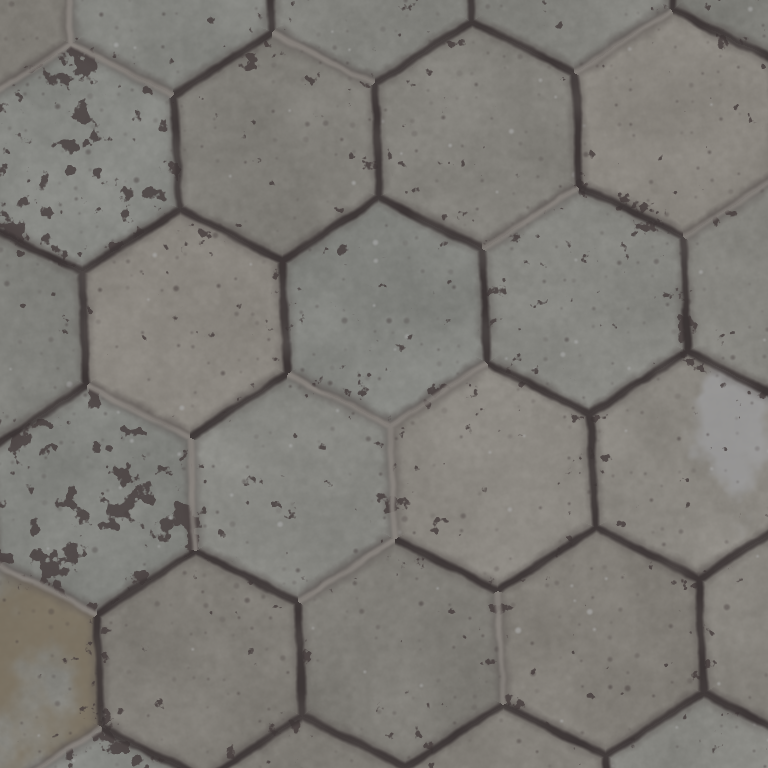
A WebGL 2 fragment shader for this texture:

```glsl
#version 300 es
precision highp float;
// Worn grey hexagonal paving, slightly tilted. A skewed lattice is mapped to
// regular hexagons; each tile gets its own tone, mottling, pits and specks,
// and each shared edge its own dark or pale joint with a soft worn rim.

#define STEP_ACROSS vec2(0.2610, 0.0150)
#define STEP_DOWN vec2(0.1405, -0.2150)
#define ORIGIN vec2(0.501, 0.594)
#define JOINT_WIDTH 0.011
#define RIM_WIDTH 0.065
#define EDGE_WOBBLE 0.022
#define TONE_RANGE 0.055
#define STAINED_TILE vec2(1.0, 1.0)
#define OCHRE_TILE vec2(-3.0, 2.0)
#define PITTED_COLUMN -3.0

uniform vec2 u_resolution;
out vec4 fragColor;

const vec3 WARM_CLAY = vec3(0.525, 0.508, 0.482);
const vec3 COOL_CLAY = vec3(0.500, 0.505, 0.488);
const vec3 OCHRE = vec3(0.46, 0.41, 0.33);
const vec3 DARK_JOINT = vec3(0.23, 0.205, 0.205);
const vec3 PALE_JOINT = vec3(0.53, 0.51, 0.49);
const vec3 RIM = vec3(0.355, 0.332, 0.322);
const vec3 PIT = vec3(0.27, 0.235, 0.235);
const vec3 LIME = vec3(0.61, 0.61, 0.615);

// Lattice steps towards three neighbours; the other three are opposite.
const vec2 NEIGHBOURS[3] = vec2[3](vec2(1, 0), vec2(0, 1), vec2(1, -1));

float hash(vec2 p) {
  return fract(sin(dot(p, vec2(127.1, 311.7))) * 43758.55);
}

float noise(vec2 p) {
  vec2 i = floor(p), f = fract(p);
  f = f * f * (3.0 - 2.0 * f);
  vec2 e = vec2(1, 0);
  return mix(mix(hash(i), hash(i + e.xy), f.x),
             mix(hash(i + e.yx), hash(i + e.xx), f.x), f.y);
}

float fbm(vec2 p) {
  float sum = 0.0, amp = 0.533;
  for (int i = 0; i < 4; i++) {
    sum += amp * noise(p);
    p = mat2(1.6, 1.2, -1.2, 1.6) * p + 7.3;
    amp *= 0.5;
  }
  return sum;
}

// Lattice coordinates to a plane where tiles are regular and one unit wide.
vec2 toHex(vec2 st) {
  return vec2(st.x + 0.5 * st.y, -0.866025 * st.y);
}

float isTile(vec2 id, vec2 wanted) {
  return 1.0 - step(0.5, distance(id, wanted));
}

// Sparse round specks: x is the coverage, y a random value for the colour.
vec2 specks(vec2 p, float blur) {
  vec2 cell = floor(p);
  vec2 centre = 0.25 + 0.5 * vec2(hash(cell + 3.1), hash(cell + 8.7));
  float radius = mix(0.07, 0.19, pow(hash(cell + 5.3), 3.0));
  float dist = length(fract(p) - centre);
  float cover = 1.0 - smoothstep(radius - blur, radius + blur, dist);
  return vec2(cover * step(0.72, hash(cell)), hash(cell + 1.9));
}

void main() {
  vec2 uv = gl_FragCoord.xy / u_resolution.y;
  float pixel = 1.0 / (0.26 * u_resolution.y);
  vec2 st = inverse(mat2(STEP_ACROSS, STEP_DOWN)) * (uv - ORIGIN);
  vec2 surface = toHex(st);
  vec2 wobble = vec2(fbm(surface * 9.0), fbm(surface * 9.0 + 31.0)) - 0.5;
  vec2 h = surface + EDGE_WOBBLE * wobble;

  // Nearest tile among the corners of the lattice cell.
  vec2 id = vec2(0), local = vec2(9);
  for (int i = 0; i < 4; i++) {
    vec2 corner = floor(st) + vec2(i & 1, i >> 1);
    vec2 r = h - toHex(corner);
    if (dot(r, r) < dot(local, local)) { local = r; id = corner; }
  }

  // Closest side: its distance, key shared by both tiles, and facing.
  float side = 1.0, facing = 0.0;
  vec2 edgeKey = vec2(0);
  for (int i = 0; i < 3; i++) {
    vec2 dir = toHex(NEIGHBOURS[i]);
    float along = dot(local, dir), s = along < 0.0 ? -1.0 : 1.0;
    if (0.5 - abs(along) < side) {
      side = 0.5 - abs(along);
      facing = dir.y * s;
      edgeKey = 2.0 * id + s * NEIGHBOURS[i];
    }
  }

  // Fired clay: tone per tile, broad mottling and fine grain.
  float pitted = 1.0 - step(0.5, abs(2.0 * id.x + id.y - PITTED_COLUMN));
  vec3 color = mix(WARM_CLAY, COOL_CLAY, max(hash(id + 4.2), pitted));
  color += TONE_RANGE * (hash(id + 17.0) - 0.55);
  color += 0.09 * (fbm(surface * 3.0 + id * 5.0) - 0.5);
  color += 0.05 * (fbm(surface * 30.0) - 0.5);
  float patchy = fbm(surface * 4.0 + 2.0);
  color = mix(color, OCHRE, 0.65 * isTile(id, OCHRE_TILE) * smoothstep(0.25, 0.65, patchy));
  float limeDist = length((local - vec2(0.2, 0.14)) * vec2(1.2, 0.8)) + 0.5 * (patchy - 0.5);
  color = mix(color, LIME, 0.75 * isTile(id, STAINED_TILE) * (1.0 - smoothstep(0.16, 0.28, limeDist)));

  // Specks, mostly dark, a few pale.
  vec2 speck = specks(surface * 13.0, 0.05 + 13.0 * pixel);
  vec3 speckColor = speck.y > 0.88 ? vec3(0.66) : PIT;
  color = mix(color, speckColor, speck.x * mix(0.15, 0.65, speck.y * speck.y));

  // Grimy rim, heavier on the lower sides, and chipped pits.
  float rough = fbm(surface * 15.0 + 11.0);
  float rim = 1.0 - smoothstep(0.0, RIM_WIDTH * (0.6 + 0.9 * rough), side);
  color = mix(color, RIM, rim * (facing < -0.1 ? 0.85 : 0.55));
  float chipped = 0.12 * (1.0 - smoothstep(0.02, 0.13, side)) * hash(edgeKey + 6.0);
  float decay = pitted * (0.09 + 0.13 * noise(surface * 3.5));
  float limit = 0.79 - chipped - decay;
  color = mix(color, PIT, 0.8 * smoothstep(limit - 0.02, limit + 0.05, rough));

  // Joint line: dark gap, or pale mortar on some sides.
  float pale = step(0.68, hash(edgeKey + 2.0));
  float width = JOINT_WIDTH * (0.55 + 0.9 * fbm(surface * 6.0)) * mix(1.15, 0.7, pale);
  float line = 1.0 - smoothstep(width - pixel, width + pixel + 0.012, side);
  float fill = mix(0.65, 1.0, noise(surface * 8.0 + 40.0));
  color = mix(color, mix(DARK_JOINT, PALE_JOINT, pale), line * fill);

  fragColor = vec4(color, 1.0);
}
```
